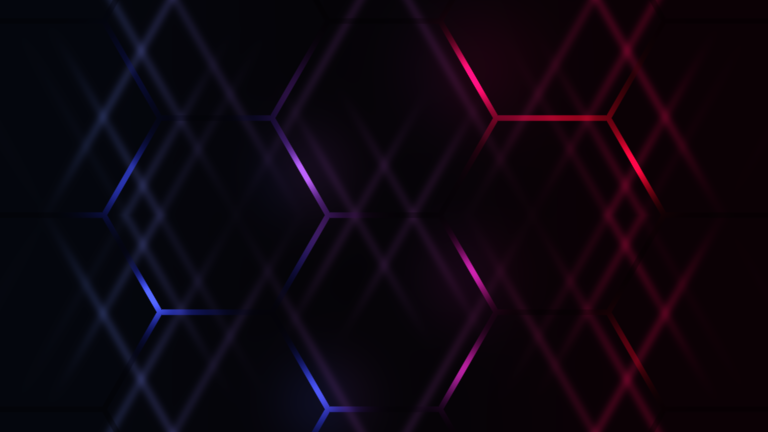
Reproduce this background procedurally as a Shadertoy shader.

```glsl
// A dark honeycomb whose edges light up in places, from blue through magenta to red,
// over faint crossed light beams. The cells come from a folded hexagon distance,
// the beams from mirrored slanted lines, and the lights from Gaussian falloffs.

// Distance to the nearest edge of a flat-topped hexagon tiling
float hexEdge(vec2 p) {
    const float apothem = 0.2247;
    vec2 period = apothem * vec2(3.4641, 2.0);
    p -= vec2(0.5, 0.502);
    vec2 a = mod(p + 0.5 * period, period) - 0.5 * period;
    vec2 b = mod(p, period) - 0.5 * period;
    vec2 q = abs(dot(a, a) < dot(b, b) ? a : b);
    return apothem - max(q.y, dot(q, vec2(0.866, 0.5)));
}

float glow(vec2 p, vec2 center, float radius) {
    vec2 d = (p - center) / radius;
    return exp(-dot(d, d));
}

// Light colour, shifting from blue at the left to red at the upper right
vec3 neonTint(vec2 p) {
    float t = p.x + 0.3 * p.y;
    vec3 c = mix(vec3(0.3, 0.37, 1.0), vec3(0.66, 0.33, 0.87), smoothstep(0.74, 0.9, t));
    c = mix(c, vec3(0.85, 0.15, 0.74), smoothstep(0.9, 1.15, t));
    c = mix(c, vec3(1.0, 0.05, 0.44), smoothstep(1.19, 1.36, t));
    return mix(c, vec3(1.0, 0.02, 0.25), smoothstep(1.36, 1.58, t));
}

// Blend across the canvas: left, middle, right
vec3 across(float x, vec3 left, vec3 middle, vec3 right) {
    return mix(mix(left, middle, smoothstep(0.15, 0.85, x)), right, smoothstep(0.9, 1.5, x));
}

// Slanted beams mirrored about the centre, fading along their length
float beams(vec2 p) {
    // Crossing offset, outward strength, inward strength, vertical reach;
    // a negative reach brightens the beam away from its crossing
    const vec4 family[6] = vec4[6](
        vec4(0.067, 0.6, 0.55, 0.32), vec4(0.195, 0.65, 0.0, -0.3),
        vec4(0.343, 0.8, 0.7, -0.36), vec4(0.519, 0.8, 0.4, 0.45),
        vec4(0.598, 0.15, 0.7, 0.45), vec4(0.782, 0.05, 0.9, -0.25));
    vec2 q = abs(p - vec2(0.889, 0.502));
    float light = 0.0;
    for (int i = 0; i < 6; i++) {
        vec4 f = family[i];
        float outward = (q.x - f.x - q.y * 0.577) * 0.866;
        float inward = (q.x - f.x + q.y * 0.577) * 0.866;
        float mirrored = (q.x + f.x - q.y * 0.577) * 0.866;
        float reach = abs(f.w);
        float fade = f.w > 0.0 ? 1.0 - smoothstep(0.2 * reach, reach, q.y)
                               : 0.1 + 0.9 * smoothstep(0.0, reach, q.y);
        vec3 d = vec3(outward, inward, mirrored) / 0.0125;
        light += fade * dot(exp(-d * d), f.yzz);
    }
    return light;
}

// Brightness of the lit stretches of the honeycomb
float edgeLights(vec2 p) {
    float blue = 0.65 * glow(p, vec2(0.285, 0.585), 0.085)
        + 0.95 * glow(p, vec2(0.347, 0.315), 0.06)
        + 0.3 * glow(p, vec2(0.42, 0.27), 0.1)
        + 0.9 * glow(p, vec2(0.735, 0.09), 0.08)
        + 0.16 * glow(p, vec2(0.31, 0.83), 0.1);
    float purple = 0.75 * glow(p, vec2(0.706, 0.6), 0.06)
        + 0.35 * glow(p, vec2(0.69, 0.62), 0.1)
        + 0.42 * glow(p, vec2(0.725, 0.445), 0.1)
        + 0.27 * glow(p, vec2(0.676, 0.79), 0.09);
    float magenta = 0.9 * glow(p, vec2(1.095, 0.37), 0.068)
        + 0.85 * glow(p, vec2(1.07, 0.145), 0.075);
    float red = glow(p, vec2(1.095, 0.825), 0.082)
        + 0.6 * glow(p, vec2(1.285, 0.74), 0.15)
        + 0.95 * glow(p, vec2(1.468, 0.62), 0.075)
        + 0.32 * glow(p, vec2(1.463, 0.19), 0.08);
    return min(blue + purple + magenta + red, 1.05);
}

void mainImage(out vec4 fragColor, in vec2 fragCoord) {
    vec2 p = fragCoord / iResolution.y;
    float pixel = 1.0 / iResolution.y;
    vec3 neon = neonTint(p);

    // Backdrop and beams
    vec3 color = across(p.x, vec3(0.017, 0.025, 0.052), vec3(0.02, 0.013, 0.028), vec3(0.043, 0.003, 0.02));
    color += beams(p) * across(p.x, vec3(0.08, 0.1, 0.18), vec3(0.12, 0.055, 0.14), vec3(0.2, 0.01, 0.07));

    // Soft halos around the strongest lights
    float halo = 0.08 * glow(p, vec2(1.1, 0.84), 0.15) + 0.09 * glow(p, vec2(0.71, 0.6), 0.11)
        + 0.1 * glow(p, vec2(0.75, 0.07), 0.11) + 0.07 * glow(p, vec2(1.08, 0.36), 0.12);
    color += halo * neon;

    // Honeycomb: dark grooves, lit in places, with richer colour where dim
    float line = 1.0 - smoothstep(0.0065 - pixel, 0.0065 + pixel, hexEdge(p));
    float light = edgeLights(p);
    color *= 1.0 - 0.35 * line;
    color += line * light * neon * mix(neon, vec3(1.0), light);

    fragColor = vec4(clamp(color, 0.0, 1.0), 1.0);
}
```
